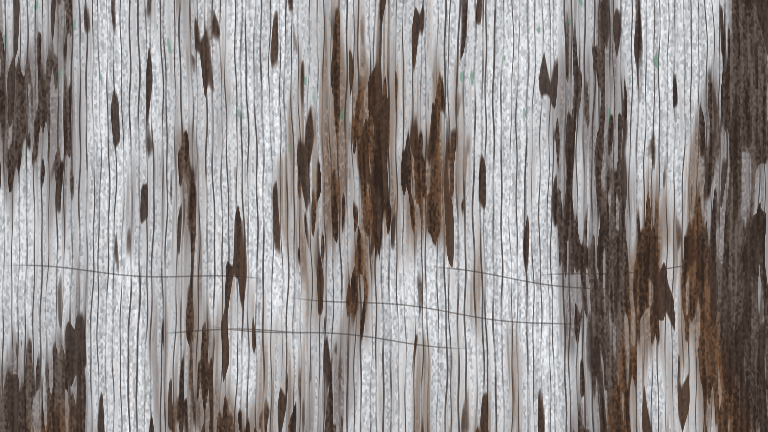
This texture is drawn by a Shadertoy shader. Its source:

```glsl
const vec3 PAINT_PALE = vec3(0.80, 0.81, 0.825);
const vec3 WEATHERED = vec3(0.50, 0.475, 0.47);
const vec3 WEATHERED_WARM = vec3(0.49, 0.42, 0.37);
const vec3 WOOD_DARK = vec3(0.19, 0.145, 0.125);
const vec3 WOOD_MID = vec3(0.40, 0.355, 0.325);
const vec3 WOOD_WARM = vec3(0.44, 0.32, 0.23);
const vec3 CRACK_DARK = vec3(0.24, 0.21, 0.20);
const vec3 FLECK_GREEN = vec3(0.36, 0.55, 0.45);

const float CRACKS_PER_HEIGHT = 58.0;
const float CRACK_HALF_WIDTH = 0.0011;
const float BAND_PERIOD = 0.32;
const float BARE_LEVEL = 0.64;
const float SLIT_LEVEL = 0.84;
const int SCRATCH_COUNT = 6;
const float TAU = 6.2831853;

float hash(vec2 p) {
    vec3 q = fract(p.xyx * 0.1031);
    q += dot(q, q.yzx + 33.33);
    return fract((q.x + q.y) * q.z);
}

// Smooth cellular noise: random cell values blended by distance to their sites
float cells(vec2 p) {
    vec2 base = floor(p);
    float sum = 0.0, total = 0.0;
    for (int j = -1; j <= 1; j++) {
        for (int i = -1; i <= 1; i++) {
            vec2 cell = base + vec2(i, j);
            vec2 site = cell + 0.1 + 0.8 * vec2(hash(cell), hash(cell + 57.0));
            vec2 d = p - site;
            float weight = exp(-7.0 * dot(d, d));
            sum += weight * hash(cell + 113.0);
            total += weight;
        }
    }
    return sum / total;
}

// Thin wandering cracks, broken along their length
float cracks(vec2 p, float pixel) {
    float column = floor(p.x * CRACKS_PER_HEIGHT);
    float ink = 0.0;
    for (int i = -1; i <= 1; i++) {
        float id = column + float(i);
        float seed = hash(vec2(id, 7.0));
        float phase = TAU * seed;
        float wander = 0.10 * sin(p.y * 11.0 + phase) + 0.06 * sin(p.y * 37.0 + 5.0 * phase);
        float x = (id + 0.2 + 0.6 * seed + wander) / CRACKS_PER_HEIGHT;
        float breaks = sin(p.y * 8.0 + 9.0 * phase) + 0.7 * sin(p.y * 29.0 + 4.0 * phase);
        float strength = 0.35 + 0.65 * smoothstep(-0.9, 0.5, breaks);
        float width = CRACK_HALF_WIDTH * (0.6 + hash(vec2(id, 19.0)));
        float line = 1.0 - smoothstep(width - 0.4 * pixel, width + 0.6 * pixel, abs(p.x - x));
        ink = max(ink, line * strength);
    }
    return ink;
}

// Long shallow scratches across the grain in the lower part
float scratches(vec2 p, float pixel) {
    float ink = 0.0;
    for (int i = 0; i < SCRATCH_COUNT; i++) {
        float id = float(i);
        float seed = hash(vec2(id, 3.0));
        float slope = 0.24 * (hash(vec2(id, 5.0)) - 0.5);
        float middle = 0.2 + 1.4 * (id + 0.5) / float(SCRATCH_COUNT);
        float reach = 0.15 + 0.3 * hash(vec2(id, 11.0));
        float along = p.x - middle;
        float y = 0.16 + 0.28 * seed + slope * along + 0.006 * sin(along * 14.0 + TAU * seed);
        float line = 1.0 - smoothstep(0.0, 0.001 + pixel, abs(p.y - y));
        ink = max(ink, line * (1.0 - smoothstep(0.7 * reach, reach, abs(along))));
    }
    return ink;
}

void mainImage(out vec4 fragColor, in vec2 fragCoord) {
    vec2 p = fragCoord / iResolution.y;
    float pixel = 1.0 / iResolution.y;

    // Grain follows a slight sway
    vec2 g = p;
    g.x += 0.003 * sin(6.0 * p.y + 4.0 * p.x) + 0.001 * sin(23.0 * p.y + 13.0 * p.x);

    // Noise stretched along the grain, from masses down to grit
    float mass = cells(g * vec2(5.0, 1.8) + 3.0);
    float streak = cells(g * vec2(24.0, 4.5) + 20.0);
    float flake = cells(g * vec2(105.0, 11.0) + 40.0);
    float fibre = cells(g * vec2(170.0, 6.0) + 60.0);
    float grit = cells(g * vec2(250.0, 130.0));
    float warmth = smoothstep(0.45, 0.75, cells(g * vec2(5.0, 1.1) + 80.0));

    // Wear gathers in upright bands and toward the foot
    float bands = cos(TAU * (p.x / BAND_PERIOD - 0.33));
    float wear = 0.40 * mass + 0.30 * streak + 0.15 + 0.09 * bands + 0.16 * (0.5 - p.y);
    float bare = smoothstep(-0.025, 0.025, wear + 0.32 * (flake - 0.5) - BARE_LEVEL);
    float slit = cells(g * vec2(62.0, 8.0) + 100.0) + 0.5 * (wear - 0.5);
    slit = smoothstep(-0.04, 0.04, slit - SLIT_LEVEL);

    // Paint, greyed where it is thin
    vec3 color = PAINT_PALE + 0.20 * (fibre - 0.5) + 0.24 * (grit - 0.5);
    float thin = smoothstep(0.40, 0.66, wear + 0.22 * (fibre - 0.5) + 0.12 * (grit - 0.5));
    vec3 grey = mix(WEATHERED, WEATHERED_WARM, warmth) + 0.16 * (grit - 0.5);
    color = mix(color, grey, 0.9 * thin);

    float fleck = cells(g * vec2(80.0, 24.0) + 140.0);
    color = mix(color, FLECK_GREEN, 0.6 * smoothstep(0.95, 0.98, fleck) * smoothstep(0.55, 0.8, p.y));

    // Cracks, scratches, then exposed wood
    color = mix(color, CRACK_DARK, 0.80 * cracks(g, pixel));
    color = mix(color, CRACK_DARK, 0.50 * scratches(p, pixel));
    float tone = clamp(0.5 + 0.9 * (fibre - 0.5) + 0.7 * (grit - 0.5) - 0.5 * (flake - 0.6), 0.0, 1.0);
    vec3 wood = mix(WOOD_DARK, mix(WOOD_MID, WOOD_WARM, warmth), tone);
    color = mix(color, wood, 0.95 * bare);
    color = mix(color, mix(WOOD_DARK, wood, 0.45), 0.9 * slit);

    fragColor = vec4(clamp(color, 0.0, 1.0), 1.0);
}
```
